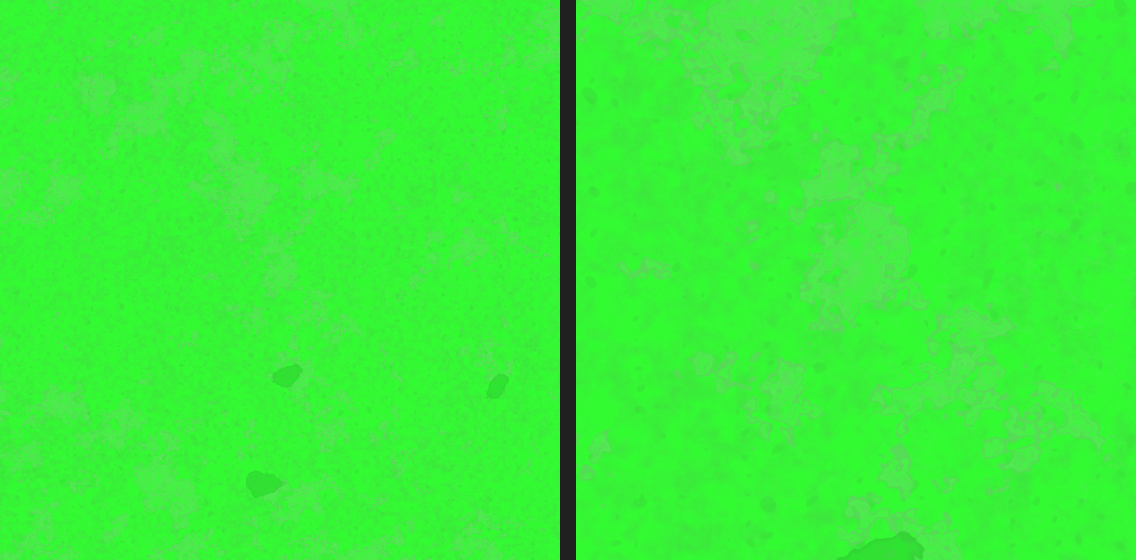
Left: the whole. Right: its middle third, enlarged.
Give the GLSL for this texture, as a WebGL 1 fragment shader.

```glsl
precision highp float;
// Weathered bright green plaster with pale ragged flakes, specks and stains.
uniform vec2 u_resolution;

#define FLAKE_SCALE 18.0
#define FLAKE_LEVEL 0.635
#define RIM_WIDTH 0.021
#define CLUSTERING 0.6
#define MOTTLE 0.075
#define GRAIN 0.17
#define SPECK_CELLS 38.0
#define SPECK_CHANCE 0.32
#define STAIN_CELLS 5.0
#define STAIN_CHANCE 0.17
#define VEIN_STRENGTH 0.35

const vec3 FLAKE_COLOR = vec3(0.32, 0.92, 0.32);
const vec3 RIM_COLOR = vec3(0.38, 0.82, 0.38);
const vec3 SPECK_COLOR = vec3(0.23, 0.86, 0.23);
const vec3 STAIN_COLOR = vec3(0.18, 0.85, 0.19);

float hash(vec2 p) {
  vec3 q = fract(p.xyx * 0.1031);
  q += dot(q, q.yzx + 33.33);
  return fract((q.x + q.y) * q.z);
}

float noise(vec2 p) {
  vec2 cell = floor(p), f = fract(p);
  f = f * f * (3.0 - 2.0 * f);
  return mix(
    mix(hash(cell), hash(cell + vec2(1.0, 0.0)), f.x),
    mix(hash(cell + vec2(0.0, 1.0)), hash(cell + 1.0), f.x), f.y);
}

// Layered noise; a higher gain gives a rougher result.
float fbm(vec2 p, float gain) {
  float sum = 0.0, total = 0.0, weight = 1.0;
  for (int i = 0; i < 5; i++) {
    sum += weight * noise(p);
    total += weight;
    weight *= gain;
    p = mat2(1.6, 1.2, -1.2, 1.6) * p + 17.3;
  }
  return sum / total;
}

// Distance, in cells, to a randomly turned oval that some cells hold.
float scatteredOval(vec2 p, float chance, float seed) {
  vec2 cell = floor(p), id = cell + seed;
  vec2 center = 0.3 + 0.4 * vec2(hash(id + 5.0), hash(id + 11.0));
  float angle = 6.2832 * hash(id + 23.0);
  float c = cos(angle), s = sin(angle);
  vec2 d = mat2(c, s, -s, c) * (p - cell - center);
  float radius = mix(0.07, 0.19, hash(id + 31.0));
  float distance = length(d * vec2(1.0, 1.6)) - radius;
  return hash(id) < chance ? distance : 1.0;
}

// Thin line where a field crosses zero.
float contour(float field, float width) {
  return 1.0 - smoothstep(0.3 * width, width, abs(field));
}

void main() {
  float pixel = 1.0 / min(u_resolution.x, u_resolution.y);
  vec2 p = gl_FragCoord.xy * pixel;

  // Base: cloudy mottling and fine grain, with faint vertical drips.
  float cloud = fbm(p * 11.0 + 40.0, 0.7) - 0.5;
  float grain = fbm(p * 120.0 + 7.0, 0.6) - 0.5;
  float drip = fbm(p * vec2(34.0, 6.0) + 90.0, 0.6) - 0.5;
  float dulling = max(0.035 + MOTTLE * cloud + GRAIN * grain + 0.04 * drip, 0.014);
  vec3 color = vec3(0.19 + 0.5 * dulling, 1.0 - dulling, 0.19 + 0.5 * dulling);

  // Hair-thin pale veins, only in some areas.
  float veinField = fbm(p * 26.0 + 130.0, 0.65) - 0.5;
  float veinArea = smoothstep(0.42, 0.62, fbm(p * 4.0 + 61.0, 0.6));
  color = mix(color, FLAKE_COLOR, VEIN_STRENGTH * veinArea * contour(veinField, 0.016));

  // Small soft specks in two sizes.
  float wobble = noise(p * 140.0) - 0.5;
  for (int i = 0; i < 2; i++) {
    float cells = SPECK_CELLS * (1.0 + float(i));
    float d = scatteredOval(p * cells + 0.37, SPECK_CHANCE, 50.0 * float(i + 1));
    float edge = 0.02 + pixel * cells;
    float speck = 1.0 - smoothstep(-edge, edge, d + 0.22 * wobble);
    color = mix(color, SPECK_COLOR, 0.5 * speck);
  }

  // Clustered flakes: faint halo, grainy pale inside and crisp ragged rims.
  float cluster = fbm(p * 4.0 + 3.0, 0.6) - 0.5;
  float flake = fbm(p * FLAKE_SCALE + 70.0, 0.76) + CLUSTERING * cluster - FLAKE_LEVEL;
  float halo = smoothstep(-0.05, 0.02, flake);
  float inside = smoothstep(-0.01, 0.03, flake) * (0.45 + 1.4 * grain);
  float rim = max(contour(flake, RIM_WIDTH), 0.5 * contour(flake - 0.07, RIM_WIDTH));
  color = mix(color, FLAKE_COLOR, clamp(0.15 * halo + inside, 0.0, 1.0));
  color = mix(color, RIM_COLOR, 0.7 * rim);

  // A few large dark stains with a slightly darker border.
  float ragged = fbm(p * 22.0 + 200.0, 0.6) - 0.5;
  float stainDistance = scatteredOval(p * STAIN_CELLS, STAIN_CHANCE, 300.0) + 0.3 * ragged;
  float stainEdge = 1.5 * pixel * STAIN_CELLS;
  float stain = 1.0 - smoothstep(-stainEdge, stainEdge, stainDistance);
  float border = stain * smoothstep(-0.035, 0.0, stainDistance);
  color = mix(color, STAIN_COLOR, 0.7 * stain);
  color -= vec3(0.0, 0.04, 0.0) * border;

  gl_FragColor = vec4(clamp(color, 0.0, 1.0), 1.0);
}
```
